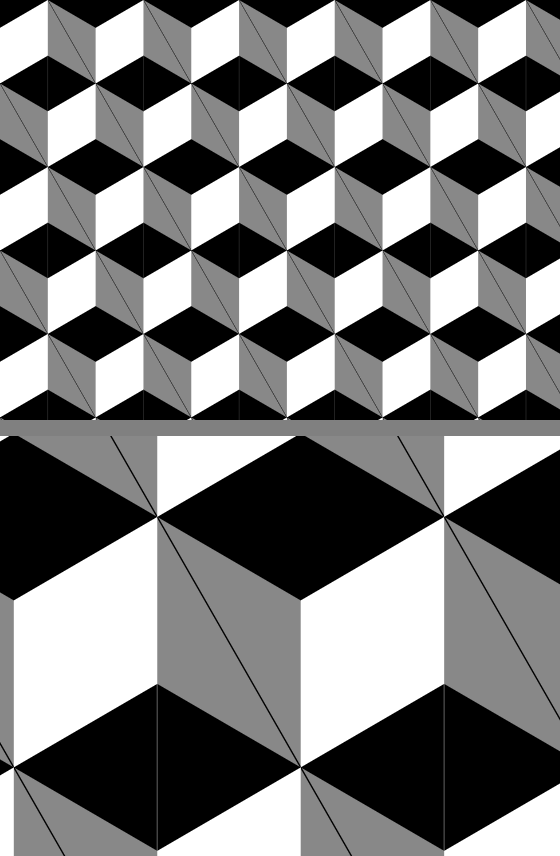
Top: the whole. Bottom: its middle third, enlarged.
A Shadertoy shader for this pattern:

```glsl
// Tumbling blocks: staggered rows of cubes with black tops, gray and white sides, and hairline seams.

// Lengths are fractions of the canvas height.
const float HALF_WIDTH = 0.11385;   // half the width of one cube
const float ROW_HEIGHT = 0.19878;   // distance between rows of cubes
const float LINE_WIDTH = 0.0011;    // hairline thickness
const float TOP_RISE = 1.0 / 3.0;   // half height of a top face, in rows

const vec3 TOP_COLOR = vec3(0.0);
const vec3 LEFT_COLOR = vec3(0.533);
const vec3 RIGHT_COLOR = vec3(1.0);
const vec3 DIAGONAL_COLOR = vec3(0.0);
const vec3 SEAM_COLOR = vec3(0.28);

// Pixel coverage of a half plane, positive distance inside.
float fillCoverage(float dist, float px) {
    return clamp(dist / px + 0.5, 0.0, 1.0);
}

// Pixel coverage of a line, correct even when thinner than a pixel.
float lineCoverage(float dist, float px) {
    float halfLine = 0.5 * LINE_WIDTH;
    return fillCoverage(dist + halfLine, px) - fillCoverage(dist - halfLine, px);
}

// Converts a vertical offset in rows to distance from a line of the given rise per half cube.
float slopedDistance(float offset, float rise) {
    return offset * ROW_HEIGHT / length(vec2(1.0, rise * ROW_HEIGHT / HALF_WIDTH));
}

void mainImage(out vec4 fragColor, in vec2 fragCoord) {
    float px = 1.0 / iResolution.y;
    vec2 fromTop = vec2(fragCoord.x, iResolution.y - fragCoord.y) * px;
    vec2 grid = fromTop / vec2(HALF_WIDTH, ROW_HEIGHT);

    // Cell: u runs -1..1 across a cube, v runs 0..1 down to the next row.
    float row = floor(grid.y);
    float u = mod(grid.x + 1.0 + row, 2.0) - 1.0;
    float v = grid.y - row;
    float side = abs(u);

    // Side faces, split at the front edge and at the cell border.
    float edgeDistance = sign(u) * min(side, 1.0 - side) * HALF_WIDTH;
    float rightFace = fillCoverage(edgeDistance, px);
    vec3 color = mix(LEFT_COLOR, RIGHT_COLOR, rightFace);

    // Diagonal hairline across each left face.
    float diagonal = lineCoverage(slopedDistance(v - u - 1.0, 1.0), px);
    color = mix(color, DIAGONAL_COLOR, diagonal * (1.0 - rightFace));

    // Top faces of this row and the next, with a seam in every second row.
    float upperTop = (1.0 - side) * TOP_RISE - v;
    float lowerTop = v - 1.0 + side * TOP_RISE;
    float topFace = fillCoverage(slopedDistance(max(upperTop, lowerTop), TOP_RISE), px);
    float seam = lineCoverage((mod(grid.x, 2.0) - 1.0) * HALF_WIDTH, px);
    color = mix(color, mix(TOP_COLOR, SEAM_COLOR, seam), topFace);

    fragColor = vec4(color, 1.0);
}
```
